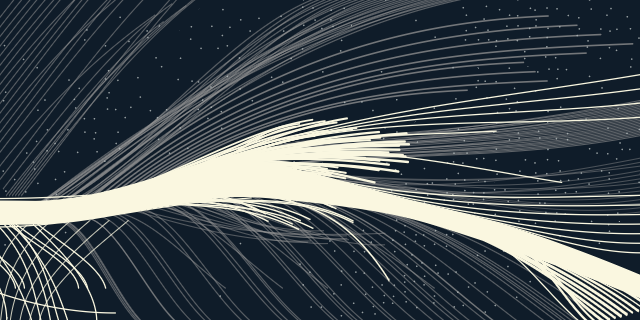
Give the GLSL for this background, as a WebGL 2 fragment shader.

```glsl
#version 300 es
precision highp float;
// A cream stem sweeps across a night-blue field and sheds fans of fine fibres.
// Every fibre is a Hermite curve; loops spread its ends by index and hash, and
// grey and cream coverage gather in two layers over a field of small dots.
uniform vec2 u_resolution;
out vec4 fragColor;

float hash(float n) { return fract(sin(n * 91.73 + 4.1) * 4375.85); }
float hash2(vec2 c) { return fract(sin(dot(c, vec2(127.1, 311.7))) * 4358.54); }

float coverage(float d) { return clamp(0.5 - d * u_resolution.y, 0.0, 1.0); }

// Centre line of the stem.
float spine(float x) {
  float d = max(x - 0.7, 0.0);
  return 0.335 + 0.12 * smoothstep(0.1, 0.85, x) - d * (0.12 + 0.115 * d);
}

float stemRadius(float x) {
  return 0.037 + 0.022 * exp(-12.0 * pow(abs(x - 0.72), 2.0))
    - 0.008 * exp(-30.0 * pow(abs(x - 1.28), 2.0));
}

// A point on the stem, offset by a share of its radius.
vec2 root(float x, float side) { return vec2(x, spine(x) + side * stemRadius(x)); }

// Fibre from a to b (a.x < b.x) with slopes m0 and m1 and half width w.
float fibre(vec2 p, vec2 a, vec2 b, float m0, float m1, float w) {
  float len = b.x - a.x, t = clamp((p.x - a.x) / len, 0.0, 1.0), s = 1.0 - t;
  float y = mix(a.y, b.y, t * t * (3.0 - 2.0 * t)) + len * t * s * (m0 * s - m1 * t);
  float slope = (b.y - a.y) / len * 6.0 * t * s
    + m0 * s * (1.0 - 3.0 * t) + m1 * t * (3.0 * t - 2.0);
  vec2 d = vec2(p.x - a.x - t * len, (p.y - y) * inversesqrt(1.0 + slope * slope));
  return coverage(length(d) - w);
}

void add(inout float layer, float amount) { layer += (1.0 - layer) * amount; }

// Dots on a jittered grid, kept only in a few loose drifts.
float dots(vec2 p) {
  vec2 g = p / 0.032, cell = floor(g);
  float h = hash2(cell);
  vec2 centre = 0.2 + 0.6 * vec2(hash2(cell + 17.0), hash2(cell + 41.0));
  float drift = 0.4 * exp(-16.0 * pow(abs(p.y - 0.45 - 0.6 * p.x), 2.0)) * step(p.x, 1.1)
    + 0.55 * exp(-9.0 * dot(p - vec2(1.75, 0.95), p - vec2(1.75, 0.95)))
    + 0.5 * exp(-40.0 * pow(abs(p.y - 0.42), 2.0)) * smoothstep(1.1, 1.5, p.x)
    + 0.6 * exp(-10.0 * dot(p - vec2(1.3, 0.13), p - vec2(1.3, 0.13)));
  return coverage((length(g - cell - centre)) * 0.032 - 0.0024) * step(h, drift);
}

float greyFibres(vec2 p) {
  float layer = 0.0;
  for (float i = 0.0; i < 24.0; i++) {
    float k = i / 23.0, h = hash(i), j = hash(i + 50.0);
    // Open fan at the upper left, then the tight plume beside it.
    vec2 a = vec2(-0.02 + 0.22 * max(k - 0.6, 0.0), mix(0.92, 0.39, min(k * 1.3, 1.0)));
    vec2 b = a + (0.45 + 0.45 * h) * vec2(1.0, 0.95 + 0.2 * j);
    add(layer, 0.55 * fibre(p, a, b, 1.3, 0.7, 0.0017));
    add(layer, 0.55 * fibre(p, root(0.12 + 0.2 * h, 0.9),
      vec2(1.0 + 0.48 * k, 1.01), 0.55 + 0.3 * k, 0.35 - 0.15 * k, 0.0019));
    // Level bundle and loose curves reaching the right edge.
    add(layer, 0.6 * fibre(p, vec2(0.85 + 0.2 * h, 0.49 + 0.07 * k),
      vec2(2.02, 0.58 + 0.11 * k), 0.08, 0.2, 0.0016));
    add(layer, 0.45 * step(k, 0.6) * fibre(p, root(0.95 + 0.25 * h, 1.0),
      vec2(2.02, 0.34 + 0.3 * k), -0.12, 0.1 + 0.1 * j, 0.0016));
  }
  // Long arcs above the stem.
  for (float i = 0.0; i < 9.0; i++) {
    float h = hash(i + 80.0);
    vec2 tip = vec2(1.45 + 0.57 * h, 0.95 - 0.029 * i);
    add(layer, 0.75 * fibre(p, root(0.3 + 0.025 * i, 0.9), tip, 0.85 - 0.03 * i, 0.04, 0.0025));
  }
  // Hanging fan under the stem.
  for (float i = 0.0; i < 44.0; i++) {
    float k = i / 43.0, h = hash(i + 120.0);
    vec2 a = root(mix(0.12, 1.2, k) + 0.08 * h, -0.8);
    vec2 b = vec2(mix(0.35, 1.88, k) + 0.12 * h, -0.02 + 0.12 * step(0.85, h));
    add(layer, 0.55 * fibre(p, a, b, -0.2, -0.75, 0.0018));
    if (i < 12.0) add(layer, 0.5 * fibre(p, root(0.4 + 0.3 * h, -0.8),
      vec2(0.95 + 0.3 * hash(i + 9.0), 0.235 + 0.004 * i), -0.3, 0.04, 0.0017));
  }
  return layer;
}

float creamFibres(vec2 p) {
  float layer = 0.0;
  // Dense tuft over the crest and its ragged underside.
  for (float i = 0.0; i < 48.0; i++) {
    float k = i / 47.0, h = hash(i + 200.0), j = hash(i + 260.0);
    vec2 tip = vec2(0.88 + 0.36 * h + 0.05 * sin(3.1 * k), 0.43 + 0.2 * k);
    add(layer, fibre(p, root(0.3 + 0.35 * j, 0.75), tip, 0.3, -0.22 + 0.38 * k, 0.0024 + 0.0015 * h));
    if (i < 22.0) add(layer, fibre(p, root(0.5 + 0.4 * j, -0.8),
      vec2(0.82 + 0.3 * h, 0.28 + 0.14 * j), -0.06, -0.5, 0.0022));
  }
  for (float i = 0.0; i < 12.0; i++) {
    float k = i / 11.0, h = hash(i + 300.0), j = hash(i + 330.0);
    // Threads along the stem, its split lower end, and right-hand runners.
    add(layer, fibre(p, root(-0.02, 2.4 * k - 1.2), root(0.5 + 0.4 * h, 1.8 * j - 1.1), 0.0, 0.1, 0.002));
    add(layer, fibre(p, root(1.4 + 0.25 * h, -0.7), vec2(1.83 + 0.2 * k, -0.02 + 0.06 * k),
      -0.35, -0.75, 0.002 + 0.003 * j));
    if (i < 7.0) add(layer, fibre(p, root(1.0 + 0.08 * i, 0.9),
      vec2(2.02, 0.39 - 0.03 * i), -0.25, 0.02, 0.002));
    if (i < 5.0) add(layer, fibre(p, root(0.5 + 0.2 * h, 0.9),
      vec2(2.02 - 0.47 * step(3.5, i), 0.77 - 0.045 * i), 0.38, 0.17 - 0.03 * i, 0.002));
    // Steep tendrils at the lower left, traced with the axes swapped.
    float x = 0.02 + 0.31 * k;
    add(layer, fibre(p.yx, vec2(-0.02 + 0.12 * step(0.8, h), x),
      vec2(0.32, x - 0.15 - 0.1 * h), 0.1 - 0.5 * j, -1.1, 0.002));
    if (i < 6.0) add(layer, 0.8 * fibre(p.yx, vec2(-0.02, 0.03 * i - 0.03),
      vec2(0.31, 0.1 + 0.06 * i), 0.1, 1.2, 0.0016));
  }
  // Three stray tips.
  add(layer, fibre(p, root(0.8, -0.8), vec2(1.215, 0.125), -0.2, -1.6, 0.0024));
  add(layer, fibre(p, root(0.6, 0.9), vec2(1.755, 0.43), 0.3, -0.16, 0.002));
  add(layer, fibre(p, vec2(-0.02, 0.09), vec2(0.36, 0.022), -0.35, 0.0, 0.002));
  return layer;
}

void main() {
  vec2 p = gl_FragCoord.xy / u_resolution.y;
  vec3 night = vec3(0.06, 0.11, 0.16), ash = vec3(0.58, 0.58, 0.58), cream = vec3(0.98, 0.97, 0.88);
  vec3 colour = mix(night, ash, greyFibres(p));
  colour = mix(colour, vec3(0.72, 0.75, 0.75), 0.8 * dots(p));
  float stem = coverage(abs(p.y - spine(p.x)) - stemRadius(p.x));
  fragColor = vec4(mix(colour, cream, max(stem, creamFibres(p))), 1.0);
}
```
